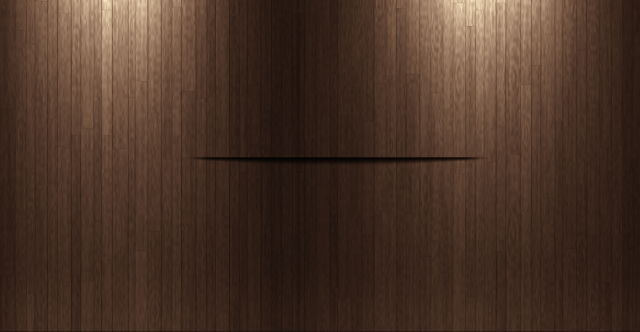
Reproduce this texture procedurally as a Shadertoy shader.

```glsl
// A dark wooden wall of narrow upright boards, lit from above by two warm lamps,
// with a thin shelf shadow across the middle. Boards are jittered cells, the grain
// is stretched value noise, and one brightness value is tinted into the wood colour.

const vec2 LAMP_X = vec2(0.182, 0.752);       // lamp centres across the width
const vec2 LAMP_POWER = vec2(0.62, 0.70);
const vec2 LAMP_WIDTH = vec2(0.136, 0.146);
const float LAMP_SPREAD = 0.060;              // widening of the beam downwards
const float LAMP_DECAY = 2.75;
const float AMBIENT = 0.170;
const float VALLEY_X = 0.452;                 // dark band between the lamps
const float VALLEY_WIDTH = 0.095;
const float SEAM_X = 0.466;
const float BOARD_COUNT = 57.0;
const float COLUMN_CONTRAST = 0.13;
const float BOARD_CONTRAST = 0.09;
const float STREAK_CONTRAST = 0.16;
const float PORE_CONTRAST = 0.17;
const vec2 SHELF_CENTRE = vec2(0.527, 0.526);
const float SHELF_HALF = 0.240;
const float SHELF_DEPTH = 0.022;

float hash(vec2 p) {
    return fract(sin(dot(p, vec2(127.1, 311.7))) * 43758.5453);
}

float noise(vec2 p) {
    vec2 i = floor(p);
    vec2 f = fract(p);
    f = f * f * (3.0 - 2.0 * f);
    float low = mix(hash(i), hash(i + vec2(1.0, 0.0)), f.x);
    float high = mix(hash(i + vec2(0.0, 1.0)), hash(i + vec2(1.0, 1.0)), f.x);
    return mix(low, high, f.y);
}

float boardEdge(float index) {
    return index + 0.5 * hash(vec2(index, 3.0));
}

float bell(float x, float width) {
    return exp(-x * x / (width * width));
}

// Relative wood brightness around 1: boards, joints, grain and growth rings.
float woodTone(vec2 uv, vec2 pixel) {
    float x = uv.x * BOARD_COUNT;
    float index = floor(x);
    index -= step(x, boardEdge(index));
    float left = boardEdge(index);
    float right = boardEdge(index + 1.0);
    float across = (x - left) / (right - left);

    // Each column is cut into boards of random length
    float rows = mix(1.6, 2.8, hash(vec2(index, 11.0)));
    float along = uv.y * rows + 5.0 * hash(vec2(index, 17.0));
    vec2 board = vec2(index, floor(along));
    float seed = hash(board);
    float tone = 1.0 + BOARD_CONTRAST * (seed - 0.5);
    tone += COLUMN_CONTRAST * (hash(vec2(index, 23.0)) - 0.5);

    // Fine streaks and pores
    vec2 shifted = uv + vec2(seed, seed * 7.0);
    float streaks = noise(shifted * vec2(340.0, 6.0)) - 0.5;
    float pores = noise(shifted * vec2(520.0, 75.0)) - 0.5;
    tone += STREAK_CONTRAST * streaks + PORE_CONTRAST * pores;

    // Long arched rings, strongest on a few boards
    vec2 ring = vec2(across - 0.5, (fract(along) - 0.3 - 0.4 * seed) * 3.2);
    float warp = noise(shifted * vec2(90.0, 14.0));
    float rings = sin(24.0 * length(ring) + 3.0 * warp);
    float figured = smoothstep(0.5, 0.9, hash(board + 29.0));
    tone += 0.07 * rings * figured * exp(-1.5 * abs(ring.y));

    // Thin dark lines between boards, barely visible ends
    float sideGap = min(x - left, right - x) / BOARD_COUNT;
    float endGap = min(fract(along), 1.0 - fract(along)) / rows;
    float side = 1.0 - smoothstep(0.0, 0.0004 + pixel.x, sideGap);
    float end = 1.0 - smoothstep(0.0, 0.0005 + pixel.y, endGap);
    float gapDepth = mix(0.04, 0.22, hash(vec2(index, 41.0)));
    return tone * (1.0 - gapDepth * side) * (1.0 - 0.05 * end);
}

// Two lamp cones over a dim room.
float wallLight(vec2 uv) {
    float down = 1.0 - uv.y;
    float room = AMBIENT + 0.045 * smoothstep(0.78, 1.0, down);
    room *= 1.0 - 0.24 * bell(uv.x - VALLEY_X, VALLEY_WIDTH);
    room *= 1.0 - 0.20 * smoothstep(0.88, 1.0, uv.x);
    room *= 1.0 - 0.12 * bell(uv.x, 0.025);
    room += 0.035 * bell(uv.x - LAMP_X.x, 0.20) * (1.0 - 0.5 * down);
    float fall = exp(-LAMP_DECAY * down);
    vec2 width = LAMP_WIDTH + LAMP_SPREAD * down;
    float lamps = LAMP_POWER.x * bell(uv.x - LAMP_X.x, width.x)
                + LAMP_POWER.y * bell(uv.x - LAMP_X.y, width.y);
    return room + lamps * fall;
}

// Lens-shaped shadow: crisp upper edge, soft curved lower edge.
float shelfShadow(vec2 uv, vec2 pixel) {
    float t = (uv.x - SHELF_CENTRE.x) / SHELF_HALF;
    float bulge = max(1.0 - t * t, 0.0);
    float below = SHELF_CENTRE.y - uv.y;
    float depth = 0.006 + SHELF_DEPTH * bulge;
    float top = smoothstep(-0.5 * pixel.y, 0.5 * pixel.y, below);
    float fade = 1.0 - smoothstep(0.1 * depth, depth, below);
    return 0.85 * top * fade * smoothstep(0.0, 0.35, bulge);
}

void mainImage(out vec4 fragColor, in vec2 fragCoord) {
    vec2 pixel = 1.0 / iResolution.xy;
    vec2 uv = fragCoord * pixel;
    float value = wallLight(uv) * woodTone(uv, pixel);
    value *= 1.0 - 0.18 * bell(uv.x - SEAM_X, 0.003);
    value *= 1.0 - shelfShadow(uv, pixel);
    value *= 1.0 - 0.35 * (1.0 - smoothstep(0.0, 0.006, uv.y));

    // Darker wood is redder, bright wood turns to cream
    vec3 tint = vec3(1.0, 0.57 + 0.37 * value, 0.39 + 0.40 * value);
    fragColor = vec4(clamp(value * tint, 0.0, 1.0), 1.0);
}
```
